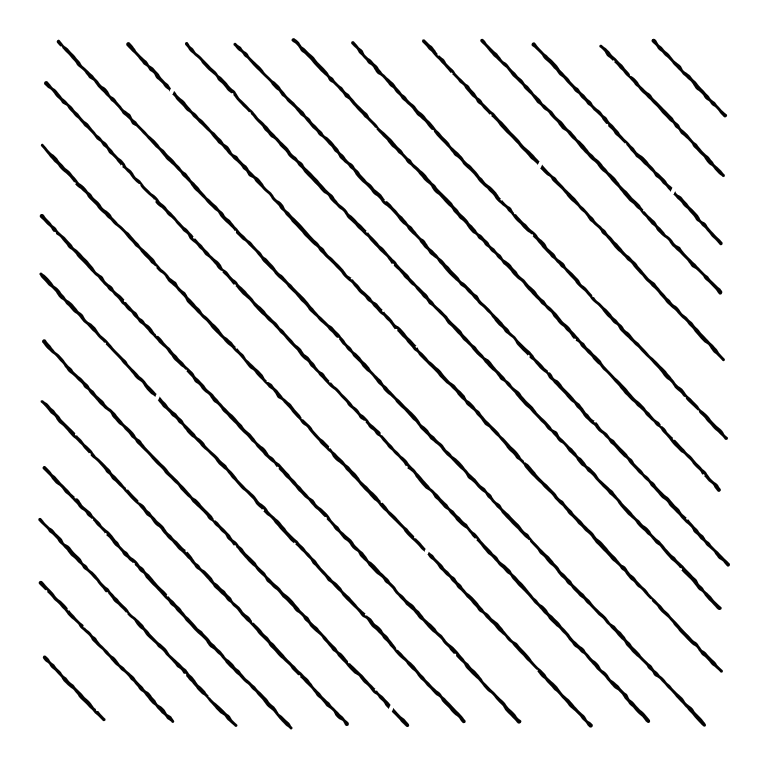
Reproduce this pattern procedurally as a WebGL 1 fragment shader.

```glsl
precision highp float;
// Hand-inked diagonal hatching: 21 rough black strokes clipped to a square on white.

uniform vec2 u_resolution;

const vec3 PAPER = vec3(1.0);
const vec3 INK = vec3(0.01);
const float ANGLE = 0.8133;         // downward slope of the strokes, radians
const float SPACING = 0.0559;       // mean distance between strokes
const float LAST_STROKE = 10.0;     // strokes run from -10 to +10
const float SPACING_JITTER = 0.3;   // full range, in spacings
const float HALF_WIDTH = 0.00232;
const float BOX_HALF = 0.4425;      // half side of the hatched square
const float END_JITTER = 0.017;     // full range of stroke end offsets
const float DRIFT = 0.0016;         // slow wander of the stroke
const float WOBBLE = 0.0013;        // fine wander of the stroke
const float ROUGHNESS = 0.0011;     // variation of the width
const float WEAR_CELL = 0.03;       // one possible flaw per cell along a stroke
const float GAP_CHANCE = 0.016;
const float GAP_HALF = 0.0028;
const float BITE_CHANCE = 0.25;
const float BITE_RADIUS = 0.0017;

float hash(vec2 p) {
    vec3 q = fract(vec3(p.xyx) * vec3(0.1031, 0.1030, 0.0973));
    q += dot(q, q.yzx + 33.33);
    return fract((q.x + q.y) * q.z);
}

// Signed smooth noise along one stroke, in -0.5..0.5
float strokeNoise(float x, float seed) {
    float cell = floor(x);
    float f = fract(x);
    f = f * f * (3.0 - 2.0 * f);
    return mix(hash(vec2(cell, seed)), hash(vec2(cell + 1.0, seed)), f) - 0.5;
}

// Start and end of a line through origin, clipped to the square
vec2 clipToBox(vec2 origin, vec2 dir) {
    vec2 a = (-BOX_HALF - origin) / dir;
    vec2 b = (BOX_HALF - origin) / dir;
    vec2 near = min(a, b);
    vec2 far = max(a, b);
    return vec2(max(near.x, near.y), min(far.x, far.y));
}

// Cuts rare gaps and small edge bites out of a stroke
float wear(float d, float along, float across, float seed) {
    float cell = floor(along / WEAR_CELL);
    float kind = hash(vec2(cell, seed + 41.0));
    float place = mix(0.2, 0.8, hash(vec2(cell, seed + 83.0)));
    float offset = along - (cell + place) * WEAR_CELL;
    if (kind < GAP_CHANCE) {
        return max(d, GAP_HALF - abs(offset + 0.4 * across));
    }
    if (kind < GAP_CHANCE + BITE_CHANCE) {
        float side = hash(vec2(cell, seed + 127.0)) < 0.5 ? -1.0 : 1.0;
        vec2 bite = vec2(offset, across - side * HALF_WIDTH * 1.2);
        return max(d, BITE_RADIUS - length(bite));
    }
    return d;
}

float strokeDistance(vec2 p) {
    vec2 dir = vec2(cos(ANGLE), -sin(ANGLE));
    vec2 normal = vec2(-dir.y, dir.x);
    float along = dot(p, dir);
    float level = dot(p, normal);

    // Nearest stroke and its irregular position
    float index = floor(level / SPACING + 0.5);
    index = clamp(index, -LAST_STROKE, LAST_STROKE);
    float seed = (index + 20.0) * 7.0;
    float shift = SPACING_JITTER * (hash(vec2(seed, 5.0)) - 0.5);
    float center = (index + shift) * SPACING;

    // Uneven ends
    vec2 ends = clipToBox(normal * center, dir);
    ends += END_JITTER * (vec2(hash(vec2(seed, 11.0)), hash(vec2(seed, 17.0))) - 0.5);

    // Wandering centre line and rough width
    float across = level - center;
    across += DRIFT * strokeNoise(along * 14.0 + 50.0, seed + 1.0);
    across += WOBBLE * strokeNoise(along * 110.0 + 300.0, seed + 2.0);
    float halfWidth = HALF_WIDTH + ROUGHNESS * strokeNoise(along * 170.0 + 500.0, seed + 3.0);

    float beyond = max(max(ends.x - along, along - ends.y), 0.0);
    float d = length(vec2(beyond, across)) - halfWidth;
    return wear(d, along, across, seed);
}

void main() {
    float side = min(u_resolution.x, u_resolution.y);
    vec2 p = (gl_FragCoord.xy - 0.5 * u_resolution) / side;
    float coverage = clamp(0.5 - strokeDistance(p) * side, 0.0, 1.0);
    gl_FragColor = vec4(mix(PAPER, INK, coverage), 1.0);
}
```
